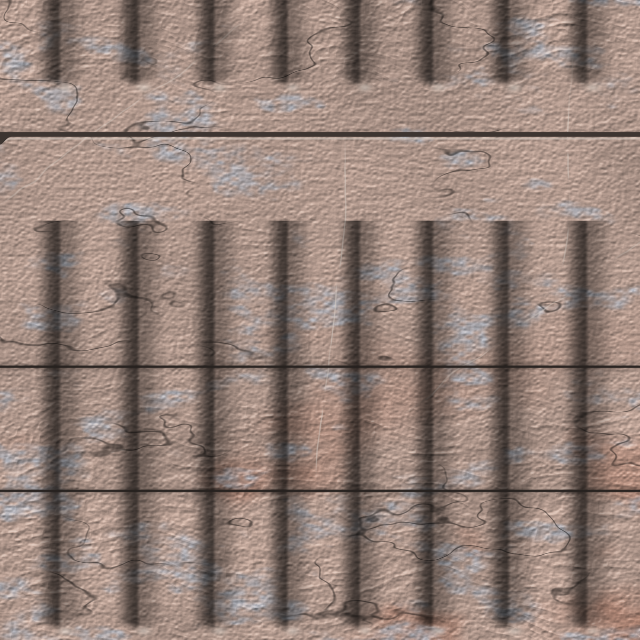
Write a Shadertoy shader that draws this texture.

```glsl
// Weathered pink stone cladding: two bands of vertical flutes, split by a plain
// belt and horizontal joints. Flute shading is a periodic profile; the stone is
// a lit height field of warped creases, cellular grit and chisel rows.

#define PITCH 0.1177        // distance between flute seams
#define FIRST_SEAM 0.098    // x of the first seam
#define UPPER_END 0.862     // foot of the upper flutes
#define LOWER_TOP 0.655     // head of the lower flutes
#define LOWER_END 0.013     // foot of the lower flutes
#define BELT_JOINT 0.790    // y of the thick joint
#define GRAIN_CONTRAST 0.62
#define STONE vec3(0.685, 0.590, 0.545)
#define PALE  vec3(0.830, 0.790, 0.755)
#define RUST  vec3(0.640, 0.430, 0.350)
#define SLATE vec3(0.640, 0.660, 0.700)
#define GAP   vec3(0.150, 0.130, 0.120)

float hash(vec2 p) {
    return fract(sin(dot(p, vec2(127.1, 311.7))) * 43758.55);
}

float noise(vec2 p) {
    vec2 i = floor(p), f = fract(p);
    f = f * f * (3.0 - 2.0 * f);
    return mix(mix(hash(i), hash(i + vec2(1, 0)), f.x),
               mix(hash(i + vec2(0, 1)), hash(i + vec2(1, 1)), f.x), f.y);
}

float fbm(vec2 p) {
    float sum = 0.0, amp = 0.5;
    for (int i = 0; i < 4; i++) {
        sum += amp * noise(p);
        p = mat2(1.6, 1.2, -1.2, 1.6) * p + 7.3;
        amp *= 0.5;
    }
    return sum / 0.9375;
}

// Distance to the nearest scattered cell centre
float cells(vec2 p) {
    vec2 home = floor(p);
    float nearest = 2.0;
    for (int k = 0; k < 9; k++) {
        vec2 c = home + vec2(k % 3 - 1, k / 3 - 1);
        nearest = min(nearest, length(c + vec2(hash(c), hash(c + 31.7)) - p));
    }
    return nearest;
}

float ridge(float n) { return 1.0 - abs(2.0 * n - 1.0); }

// Stone relief: rough creases low down, tooled rows higher up
float height(vec2 p) {
    vec2 q = p + 0.05 * (vec2(noise(p * 9.0), noise(p * 9.0 + 40.0)) - 0.5);
    float rough = mix(1.0, 0.45, smoothstep(0.25, 0.5, p.y) * smoothstep(0.95, 0.75, p.y));
    float creases = ridge(noise(q * vec2(24, 62))) + 0.6 * ridge(noise(q * vec2(60, 105) + 5.0));
    float rows = sin(p.y * 600.0 + 5.0 * noise(p * 14.0)) * noise(p * vec2(90, 40));
    return 0.75 * rough * creases - 0.35 * cells(p * vec2(105, 150))
         + 0.5 * noise(p * vec2(200, 250)) + 0.13 * (1.0 - rough) * rows;
}

// Brightness across one flute: slow fall to the seam, quick rise after it
float fluteShade(float cell) {
    float u = fract(cell);
    float fall = 1.0 - 0.62 * smoothstep(0.62, 0.93, u);
    float rise = cell < 0.0 ? 1.0 : mix(0.68, 1.0, smoothstep(0.0, 0.36, u));
    return rise * mix(fall, 0.68, smoothstep(0.93, 1.0, u));
}

// Pale mineral veins: a steep pair and a diagonal pair
float veins(vec2 p, float px) {
    float wobble = 0.012 * (fbm(p * 9.0) - 0.5), sum = 0.0;
    for (int i = 0; i < 2; i++) {
        float k = float(i);
        float steep = p.x - (0.495 + 0.35 * k + 0.045 * smoothstep(0.25, 0.7, p.y)) + wobble;
        float diagonal = (p.y - (0.68 - 0.8 * k + 0.75 * p.x)) * 0.8 + 2.0 * wobble;
        sum += smoothstep(0.001 + px, 0.0, abs(steep))
             * smoothstep(0.27 - 0.08 * k, 0.23 - 0.08 * k, abs(p.y - 0.52 - 0.21 * k));
        sum += 0.7 * smoothstep(0.001 + px, 0.0, abs(diagonal))
             * smoothstep(0.22, 0.16, abs(p.x - 0.18 - 0.64 * k));
    }
    return sum * smoothstep(0.2, 0.55, noise(p * 35.0));
}

// Coverage of a horizontal joint
float joint(float d, float halfWidth, float px) {
    return smoothstep(halfWidth + px, halfWidth - px, abs(d));
}

void mainImage(out vec4 fragColor, in vec2 fragCoord) {
    vec2 p = fragCoord / iResolution.xy;
    float px = 0.7 / iResolution.y;

    // Lit stone with rust, slate flecks and dark cracks
    float relief = height(p) - height(p + vec2(-0.0013, 0.0021));
    float patches = fbm(p * vec2(5, 8) + 3.0);
    vec3 col = STONE * (0.9 + 0.2 * fbm(p * 7.0 + 20.0));
    col = mix(col, RUST, 0.55 * smoothstep(0.5, 0.75, patches) * smoothstep(0.6, 0.05, p.y));
    float fleck = smoothstep(0.56, 0.72, fbm(p * vec2(11, 24) + 60.0)) * noise(p * vec2(90, 150));
    col = mix(col, SLATE, 0.9 * fleck);
    col *= max(0.4, 1.0 + GRAIN_CONTRAST * relief);
    col = mix(col, PALE, 0.55 * smoothstep(0.1, 0.7, relief));
    float crack = smoothstep(0.012, 0.0, abs(fbm(p * vec2(5, 12) + 11.0) - 0.5));
    col *= 1.0 - 0.4 * crack * smoothstep(0.5, 0.7, noise(p * vec2(8, 13) + 4.0));
    col = mix(col, PALE, 0.55 * veins(p, px));

    // Flutes, their spacing drifting slightly across the wall
    float x = p.x - FIRST_SEAM;
    float cell = (x - 0.006 * sin(7.625 * x)) / PITCH;
    float seamX = (fract(cell + 0.5) - 0.5) * PITCH;
    float foot = p.y > BELT_JOINT ? UPPER_END : LOWER_END;
    float head = p.y > BELT_JOINT ? 2.0 : LOWER_TOP;
    float fluted = smoothstep(-0.002, 0.016, p.y - foot - 0.25 * abs(seamX + 0.008))
                 * smoothstep(px, -px, p.y - head);
    col *= mix(1.0, fluteShade(cell), fluted);
    vec2 lip = (vec2(seamX, p.y - foot) - vec2(0.004, 0.001)) / vec2(0.010, 0.006);
    col = mix(col, PALE, 0.55 * exp(-dot(lip, lip)));

    // Joints: one thick with a chipped left corner, two thin
    float chip = 0.006 * pow(smoothstep(0.022, 0.0, p.x), 2.0);
    float belt = p.y - BELT_JOINT + chip;
    col = mix(col, PALE, 0.6 * joint(belt + 0.0065, 0.0015, px));
    col = mix(col, GAP * 1.6, joint(belt, 0.0038 + chip, px));
    for (int i = 0; i < 2; i++) {
        float d = p.y - 0.427 + 0.194 * float(i);
        col *= 1.0 - 0.3 * exp(-abs(d) * 260.0);
        col = mix(col, GAP, 0.95 * joint(d, 0.0018, px));
    }
    fragColor = vec4(clamp(col, 0.0, 1.0), 1.0);
}
```
